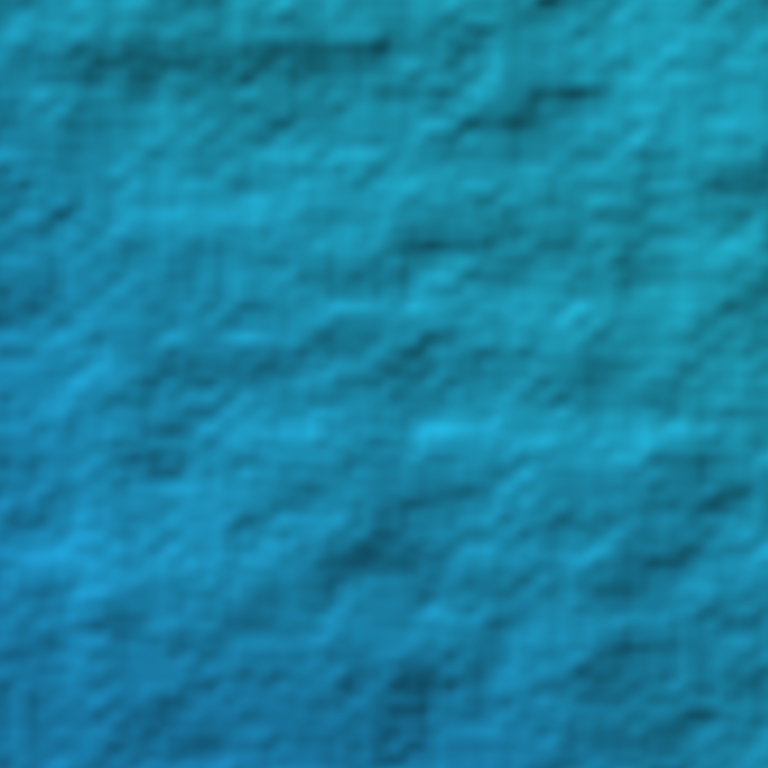
A Shadertoy shader for this texture:

```glsl
// Rough blue-green plaster wall, softly lit from the upper left.

#define DEEP_BLUE  vec3(0.094, 0.460, 0.632)
#define TEAL       vec3(0.104, 0.534, 0.614)
#define LIGHT_DIR  vec2(-0.62, 0.78)
#define BASE_SCALE 5.5
#define OCTAVES    4
#define ROUGHNESS  0.46
#define RELIEF     0.025
#define SOFTNESS   0.007
#define CREASE     0.9
#define MOTTLE     0.10

float hash(vec2 cell) {
    return fract(sin(dot(cell, vec2(127.1, 311.7))) * 43758.5453);
}

// Value noise with a quintic fade, so its slope stays smooth
float noise(vec2 p) {
    vec2 cell = floor(p);
    vec2 f = fract(p);
    vec2 fade = f * f * f * (f * (f * 6.0 - 15.0) + 10.0);
    float lower = mix(hash(cell), hash(cell + vec2(1.0, 0.0)), fade.x);
    float upper = mix(hash(cell + vec2(0.0, 1.0)), hash(cell + vec2(1.0, 1.0)), fade.x);
    return mix(lower, upper, fade.y);
}

// Layered bumps, slightly wider than tall
float surfaceHeight(vec2 uv) {
    vec2 p = uv * BASE_SCALE * vec2(0.9, 1.1);
    float height = 0.0;
    float amplitude = 1.0;
    for (int i = 0; i < OCTAVES; i++) {
        height += amplitude * noise(p);
        p = p * 2.03 + vec2(17.3, 9.1);
        amplitude *= ROUGHNESS;
    }
    return height;
}

void mainImage(out vec4 fragColor, in vec2 fragCoord) {
    vec2 uv = fragCoord / iResolution.y;

    // Slope along the light: falling towards it is bright
    vec2 offset = LIGHT_DIR * SOFTNESS;
    float rise = surfaceHeight(uv + offset) - surfaceHeight(uv - offset);
    float slope = -RELIEF * rise / (2.0 * SOFTNESS);

    // Shaded sides deepen into dark creases
    float shadow = min(slope, 0.0);
    float shade = 1.01 + slope - CREASE * shadow * shadow;
    shade += MOTTLE * (noise(uv * 4.0 + 31.7) - 0.5);

    // Blue at the lower left drifts to teal at the upper right
    float drift = dot(uv, vec2(0.4, 0.6)) + 0.25 * (noise(uv * 3.0 + 5.2) - 0.5);
    vec3 pigment = mix(DEEP_BLUE, TEAL, smoothstep(0.0, 1.0, drift));

    fragColor = vec4(clamp(pigment * shade, 0.0, 1.0), 1.0);
}
```
